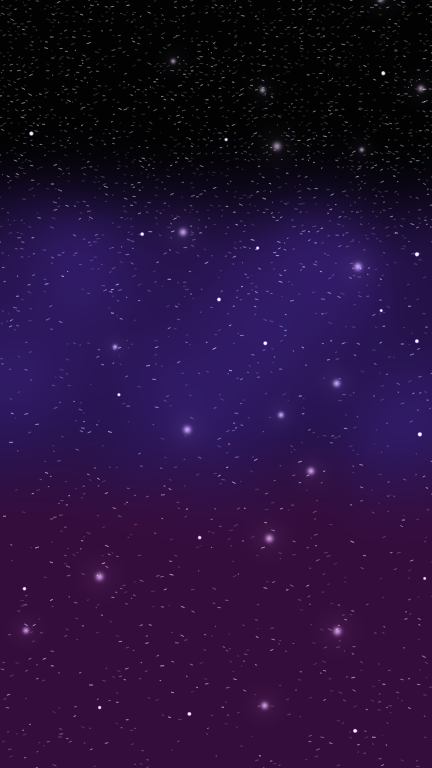
Write a Shadertoy shader that draws this background.

```glsl
// A night sky: black space fades through an indigo nebula into deep plum.
// Soft gaussian clouds, bent by gradient noise, colour the sky; hashed grids
// scatter fine dashes of dust and a few bright or hazy stars over it.

const vec3 SPACE  = vec3(0.008, 0.008, 0.012);
const vec3 VIOLET = vec3(0.135, 0.065, 0.270);
const vec3 INDIGO = vec3(0.200, 0.112, 0.430);
const vec3 PLUM   = vec3(0.207, 0.050, 0.235);
const vec3 STAR   = vec3(0.95, 0.92, 1.00);
const vec3 HAZE   = vec3(0.62, 0.55, 0.66);

const float CLOUD_WARP = 0.025;
const float STAR_CELL  = 0.105;
const float STAR_SHARE = 0.72;
const float HAZY_SHARE = 0.5;
const float DUST_CELL  = 0.0095;
const float DUST_LEVEL = 0.55;
const int   DUST_LAYERS = 2;

// Integer hash: four random values in 0..1 for each cell and seed
vec4 hash4(vec2 cell, int seed) {
    uvec4 v = uvec4(ivec4(ivec2(cell) + 64, seed, seed + 7));
    v = v * 1664525u + 1013904223u;
    for (int i = 0; i < 2; i++) {
        v += v.yzxy * v.wxyz;
        v ^= v >> 16u;
    }
    return vec4(v & 0xffffu) / 65535.0;
}

float gradientDot(vec2 cell, vec2 offset) {
    float angle = 6.2832 * hash4(cell, 3).x;
    return dot(vec2(cos(angle), sin(angle)), offset);
}

float gradientNoise(vec2 p) {
    vec2 i = floor(p), f = p - i;
    vec2 s = f * f * f * (f * (f * 6.0 - 15.0) + 10.0);
    vec2 e = vec2(1.0, 0.0);
    float low  = mix(gradientDot(i, f), gradientDot(i + e, f - e), s.x);
    float high = mix(gradientDot(i + e.yx, f - e.yx), gradientDot(i + 1.0, f - 1.0), s.x);
    return mix(low, high, s.y);
}

// Share of light left after passing one soft cloud
float clear(vec2 p, vec2 center, float radius) {
    vec2 d = (p - center) / radius;
    return 1.0 - 0.8 * exp(-dot(d, d));
}

vec3 skyColor(vec2 p) {
    vec2 q = p + CLOUD_WARP * vec2(gradientNoise(p * 7.0), gradientNoise(p * 7.0 + 20.0));
    vec3 color = mix(PLUM, VIOLET, smoothstep(0.31, 0.47, q.y));
    color = mix(color, SPACE, smoothstep(0.65, 0.82, q.y));

    float gap = clear(q, vec2(0.10, 0.645), 0.085);
    gap *= clear(q, vec2(0.02, 0.510), 0.100);
    gap *= clear(q, vec2(0.25, 0.485), 0.110);
    gap *= clear(q, vec2(0.35, 0.570), 0.100);
    gap *= clear(q, vec2(0.42, 0.640), 0.080);
    gap *= clear(q, vec2(0.53, 0.450), 0.085);
    return mix(color, INDIGO, 1.0 - gap);
}

// Short, nearly level dashes, dense at the top and sparse below
vec3 dustLight(vec2 p, float pixel) {
    float density = mix(0.11, 0.48, smoothstep(0.55, 0.88, p.y));
    vec3 light = vec3(0.0);
    for (int layer = 0; layer < DUST_LAYERS; layer++) {
        vec2 grid = p / DUST_CELL + 0.37 * float(layer);
        vec2 cell = floor(grid);
        vec4 rnd = hash4(cell, 11 + layer);
        vec4 look = hash4(cell, 41 + layer);
        vec2 d = (grid - cell - mix(vec2(0.32), vec2(0.68), rnd.xy)) * DUST_CELL;
        d.y += d.x * (look.x - 0.5);
        d.x -= clamp(d.x, -0.0018 * look.y, 0.0018 * look.y);
        float dash = 1.0 - smoothstep(0.0, 0.0006 + 0.7 * pixel, length(d));
        vec3 tint = mix(vec3(1.0, 0.86, 0.68), vec3(0.7, 0.85, 1.0), look.z);
        light += tint * dash * step(rnd.z, density) * mix(0.25, 1.0, rnd.w * rnd.w);
    }
    return light * DUST_LEVEL;
}

// Crisp points and hazy blooms, one at most in each cell
vec3 starLight(vec2 p, float pixel) {
    vec2 home = floor(p / STAR_CELL);
    vec3 light = vec3(0.0);
    for (int y = -1; y <= 1; y++)
    for (int x = -1; x <= 1; x++) {
        vec2 cell = home + vec2(x, y);
        vec4 rnd = hash4(cell, 73);
        vec4 look = hash4(cell, 97);
        if (rnd.z > STAR_SHARE) continue;
        float d = length(p - (cell + mix(vec2(0.12), vec2(0.88), rnd.xy)) * STAR_CELL);
        if (look.x < HAZY_SHARE) {
            float size = mix(0.0028, 0.0052, look.y);
            float bloom = exp(-d * d / (size * size));
            float halo = exp(-d * d / (size * size * 20.0));
            light += HAZE * (0.9 * bloom + 0.06 * halo);
        } else {
            float radius = mix(0.0016, 0.0025, look.y);
            light += STAR * (1.0 - smoothstep(radius - pixel, radius + pixel, d));
        }
    }
    return light;
}

void mainImage(out vec4 fragColor, in vec2 fragCoord) {
    float pixel = 1.0 / iResolution.y;
    vec2 p = fragCoord * pixel;
    vec3 color = skyColor(p) + dustLight(p, pixel) + starLight(p, pixel);
    fragColor = vec4(min(color, 1.0), 1.0);
}
```
